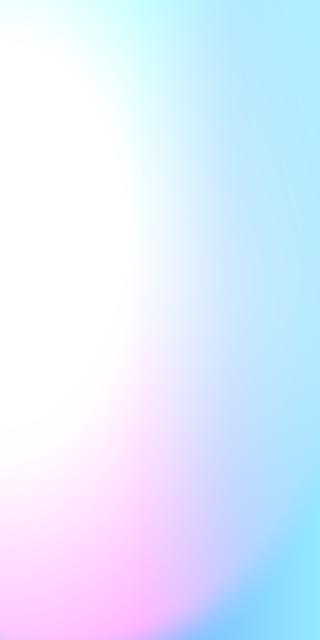
This background is drawn by a WebGL 1 fragment shader. Its source:

```glsl
precision highp float;
// Soft pastel backdrop: white glow at left, cyan above, pink below, blue rim at lower right.
uniform vec2 u_resolution;

// Positions are fractions of the canvas, measured from its top left.
const vec2 GLOW_CENTER = vec2(0.0, 0.38);
const vec2 GLOW_RADIUS = vec2(0.42, 0.33);
const float GLOW_LIMIT_X = 0.45;
const float GLOW_SOFTNESS = 0.004;
const vec3 CYAN_ABSORB = vec3(0.38, 0.0, 0.0);
const vec3 PINK_ABSORB = vec3(0.0, 0.26, 0.0);

const float RAMP_MIDDLE = 0.42;
const vec3 VEIL_TOP = vec3(0.71, 0.91, 1.0);
const vec3 VEIL_MIDDLE = vec3(0.82, 0.91, 1.0);
const vec3 VEIL_BOTTOM = vec3(0.77, 0.79, 1.0);
const vec3 SIDE_TOP = vec3(0.69, 0.93, 1.0);
const vec3 SIDE_MIDDLE = vec3(0.72, 0.92, 1.0);
const vec3 SIDE_BOTTOM = vec3(0.60, 0.88, 1.0);

const vec2 RIM_CENTER = vec2(0.2, 0.38);
const vec2 RIM_RADIUS = vec2(0.95, 0.648);
const vec3 RIM_BLUE = vec3(0.48, 0.74, 1.0);
const vec3 RIM_CYAN = vec3(0.58, 0.91, 1.0);

float softPositive(float v) {
  return 0.5 * (v + sqrt(v * v + GLOW_SOFTNESS));
}

// Vertical gradient through three colours
vec3 ramp(vec3 top, vec3 middle, vec3 bottom, float y) {
  vec3 upper = mix(top, middle, clamp(y / RAMP_MIDDLE, 0.0, 1.0));
  return mix(upper, bottom, smoothstep(RAMP_MIDDLE, 1.0, y));
}

// White ellipse that tints with distance
vec3 glow(vec2 p) {
  vec2 q = vec2(min(p.x, GLOW_LIMIT_X), p.y);
  float falloff = softPositive(length((q - GLOW_CENTER) / GLOW_RADIUS) - 1.0);
  vec3 absorb = mix(CYAN_ABSORB, PINK_ABSORB, smoothstep(0.25, 0.6, p.y));
  return vec3(1.0) - absorb * falloff;
}

void main() {
  vec2 p = gl_FragCoord.xy / u_resolution;
  p.y = 1.0 - p.y;

  // Blue veil over the right half
  vec3 veil = ramp(VEIL_TOP, VEIL_MIDDLE, VEIL_BOTTOM, p.y);
  vec3 side = ramp(SIDE_TOP, SIDE_MIDDLE, SIDE_BOTTOM, p.y);
  veil = mix(veil, side, smoothstep(0.6, 1.05, p.x));
  vec3 color = mix(glow(p), veil, smoothstep(0.38, 0.78, p.x));

  // Curved rim in the lower right corner
  float rimDistance = length((p - RIM_CENTER) / RIM_RADIUS);
  float rimMask = smoothstep(0.94, 1.09, rimDistance) * smoothstep(0.4, 0.65, p.y);
  vec3 rim = mix(RIM_BLUE, RIM_CYAN, clamp((p.x - 0.55) / 0.45, 0.0, 1.0));
  color = mix(color, rim, rimMask);

  gl_FragColor = vec4(clamp(color, 0.0, 1.0), 1.0);
}
```
